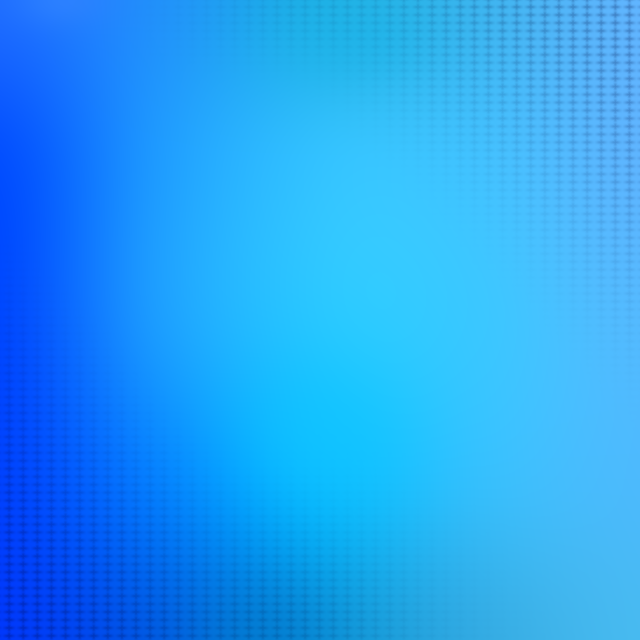
A Shadertoy shader for this background:

```glsl
const vec2 DOT_CELLS = vec2(45.4, 80.4);

// Cubic blend through five evenly spaced colours, t in 0..1
vec3 spline(vec3 c[5], float t) {
    float s = clamp(t, 0.0, 1.0) * 4.0;
    int i = min(int(s), 3);
    float f = s - float(i);
    vec3 p0 = c[max(i - 1, 0)];
    vec3 p1 = c[i];
    vec3 p2 = c[i + 1];
    vec3 p3 = c[min(i + 2, 4)];
    vec3 slope1 = 0.5 * (p2 - p0);
    vec3 slope2 = 0.5 * (p3 - p1);
    float f2 = f * f;
    float f3 = f2 * f;
    return p1 * (2.0 * f3 - 3.0 * f2 + 1.0) + slope1 * (f3 - 2.0 * f2 + f)
         + p2 * (3.0 * f2 - 2.0 * f3) + slope2 * (f3 - f2);
}

vec3 blend(vec3 a, vec3 b, vec3 c, vec3 d, vec3 e, float t) {
    return spline(vec3[5](a, b, c, d, e), t);
}

// Gradient mesh: five horizontal ramps joined vertically
vec3 meshGradient(vec2 uv) {
    vec3 bottom = blend(vec3(0.00, 0.22, 0.99), vec3(0.00, 0.36, 0.89),
        vec3(0.05, 0.57, 0.85), vec3(0.20, 0.67, 0.89), vec3(0.28, 0.73, 0.94), uv.x);
    vec3 lower = blend(vec3(0.00, 0.26, 1.00), vec3(0.02, 0.51, 1.00),
        vec3(0.03, 0.72, 1.00), vec3(0.21, 0.75, 0.99), vec3(0.30, 0.73, 0.99), uv.x);
    vec3 middle = blend(vec3(0.00, 0.28, 1.00), vec3(0.11, 0.62, 1.00),
        vec3(0.16, 0.78, 1.00), vec3(0.23, 0.78, 1.00), vec3(0.33, 0.73, 1.00), uv.x);
    vec3 upper = blend(vec3(0.01, 0.31, 1.00), vec3(0.12, 0.61, 1.00),
        vec3(0.20, 0.76, 1.00), vec3(0.26, 0.76, 1.00), vec3(0.37, 0.71, 1.00), uv.x);
    vec3 top = blend(vec3(0.12, 0.43, 1.00), vec3(0.13, 0.57, 0.98),
        vec3(0.12, 0.69, 0.90), vec3(0.24, 0.71, 0.94), vec3(0.38, 0.71, 1.00), uv.x);
    return blend(bottom, lower, middle, upper, top, uv.y);
}

float glow(vec2 p, vec2 center, vec2 radius) {
    vec2 d = (p - center) / radius;
    return exp(-dot(d, d));
}

// Soft cross repeated in every cell
float crossGrid(vec2 uv, vec2 cells) {
    vec2 p = fract(vec2(uv.x, 1.0 - uv.y) * cells - vec2(0.15, 0.38)) - 0.5;
    float bar = glow(p, vec2(0.0), vec2(0.34, 0.22));
    float stem = glow(p, vec2(0.0), vec2(0.13, 0.46));
    return max(bar, stem);
}

// Dots fade inward from two opposite corners
float cornerMask(vec2 uv) {
    float diagonal = uv.x + uv.y;
    float topRight = smoothstep(1.30, 2.0, diagonal);
    float bottomLeft = smoothstep(0.70, 0.05, diagonal);
    float topEdge = 0.35 * smoothstep(0.86, 1.0, uv.y) * smoothstep(0.15, 0.6, uv.x);
    float bottomEdge = 0.6 * glow(uv, vec2(0.40, 0.0), vec2(0.22, 0.16));
    return max(max(topRight, bottomLeft), max(topEdge, bottomEdge));
}

void mainImage(out vec4 fragColor, in vec2 fragCoord) {
    vec2 uv = fragCoord / iResolution.xy;
    vec3 color = meshGradient(uv);

    // Local shade and light near the edges
    color = mix(color, vec3(0.00, 0.48, 0.80), 0.5 * glow(uv, vec2(0.41, 0.0), vec2(0.10, 0.09)));
    color = mix(color, vec3(0.11, 0.70, 0.91), 0.6 * glow(uv, vec2(0.55, 0.94), vec2(0.13, 0.07)));
    color = mix(color, vec3(0.20, 0.52, 1.00), 0.6 * glow(uv, vec2(0.10, 1.0), vec2(0.07, 0.04)));
    color = mix(color, vec3(0.07, 0.77, 1.00), 0.6 * glow(uv, vec2(0.51, 0.31), vec2(0.13, 0.12)));

    // Fine dark dot texture
    float dots = crossGrid(uv, DOT_CELLS) * cornerMask(uv);
    color *= 1.0 - vec3(0.32, 0.28, 0.22) * dots;

    fragColor = vec4(clamp(color, 0.0, 1.0), 1.0);
}
```
